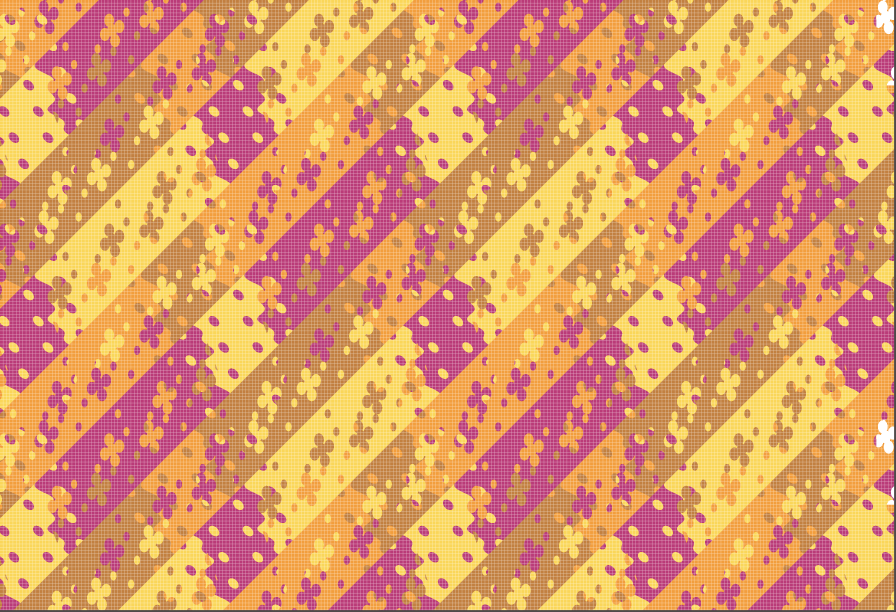
This pattern is drawn by a Shadertoy shader. Its source:

```glsl
// Woven diagonal bands in four colours, split into long and short pieces by
// scalloped steep edges and sprinkled with lobed islands of the neighbour bands.
// All is laid out in stitches, y down, on a 64-stitch tile with colour swap.

const float ROWS = 186.7;           // stitches over the canvas height
const float TILE = 64.0;            // length of a long plus a short piece
const float BAND = 32.0;            // vertical thickness of a band
const float SHORT_HALF = 8.0;       // half width of a short piece
const float EDGE_SLOPE = 0.27;      // lean of the scalloped edges
const float BAND_ORIGIN = 158.2;
const vec2 ISLAND_ORIGIN = vec2(30.2, 21.3);
const vec2 ISLAND_STEP = vec2(4.0, -12.0);
const vec2 LOBE = vec2(1.5, 2.0);   // radii of one lobe
const vec2 DOT = vec2(0.95, 1.4);   // radii of a loose dot
const float THREAD = 0.895;         // thread width within a stitch
const float GAP_PALENESS = 0.6;     // how far gaps fade to white
const vec3 BARE = vec3(1.0);
const vec3 BORDER = vec3(0.31, 0.29, 0.29);
const float BORDER_WIDTH = 0.55;
const vec3 YARN[4] = vec3[4](
    vec3(0.73, 0.23, 0.47),         // purple
    vec3(0.76, 0.50, 0.25),         // brown
    vec3(0.98, 0.84, 0.35),         // yellow
    vec3(0.95, 0.62, 0.24));        // orange
const float TAU = 6.28318;

bool inEllipse(vec2 p, vec2 radii) {
    return length(p / radii) < 1.0;
}

vec2 centred(vec2 p, float period) {
    return mod(p + 0.5 * period, period) - 0.5 * period;
}

// Five touching lobes with two loose dots, symmetric about the centre
bool lobedIsland(vec2 p) {
    bool hit = inEllipse(p, LOBE);
    for (float s = -1.0; s < 2.0; s += 2.0) {
        hit = hit || inEllipse(p - s * vec2(-0.9, -3.1), LOBE)
                  || inEllipse(p - s * vec2(2.2, -1.2), LOBE)
                  || inEllipse(p - s * vec2(4.4, -5.6), DOT);
    }
    return hit;
}

// Islands on a 32-stitch grid plus its half-shifted copy
bool islands(vec2 p) {
    return lobedIsland(centred(p, BAND)) || lobedIsland(centred(p + 0.5 * BAND, BAND));
}

// Row of dots along a diagonal edge; depth is measured from the dots
bool edgeDots(float x, float depth) {
    float dx = mod(x, 16.0) - 8.0;
    return inEllipse(vec2(dx, depth - dx), DOT);
}

// Signed distance along x to the nearest piece edge, negative in short pieces
float pieceEdge(vec2 p, float band, float wobble) {
    float depth = p.x + p.y - BAND_ORIGIN - BAND * band;
    float start = mod(band, 2.0) < 0.5 ? 11.7 : -4.0;
    float along = p.x - start - EDGE_SLOPE * depth + wobble;
    return abs(mod(along + SHORT_HALF + 0.5 * TILE, TILE) - 0.5 * TILE) - SHORT_HALF;
}

// Yarn of a given band: long piece, or short piece two colours on
vec3 bandYarn(vec2 p, float band) {
    float wobble = 0.9 * sin(TAU * p.y / 6.4) + 1.1 * sin(TAU * p.y / 16.0 + 1.0);
    bool isShort = pieceEdge(p, band, wobble) < 0.0;
    float edge = pieceEdge(p, band, 0.0);
    float side = edge < 0.0 ? 2.0 : 6.0;
    if (inEllipse(vec2(abs(edge) - 4.2, mod(p.y + side, 8.0) - 4.0), vec2(1.1, 1.6)))
        isShort = !isShort;
    return YARN[int(mod(band + (isShort ? 2.0 : 0.0), 4.0))];
}

vec3 patternColour(vec2 p, float columns) {
    float diagonal = p.x + p.y - BAND_ORIGIN;
    float band = floor(diagonal / BAND);
    float depth = diagonal - BAND * band;
    bool below = islands(p - ISLAND_ORIGIN);
    bool above = islands(p - ISLAND_ORIGIN - ISLAND_STEP);

    // Bare islands at the right margin
    if ((below || above) && p.x > columns - 6.0 && mod(p.y, 2.0 * TILE) < 26.0)
        return BARE;

    // Short pieces stay plain in every other band
    float edge = pieceEdge(p, band, 0.0);
    bool plain = mod(band, 2.0) < 0.5 && edge < -1.0;
    below = (below && !plain) || (edge > 1.0 && edgeDots(p.x, depth - BAND + 4.0));
    above = (above && !plain) || (edge > 1.0 && edgeDots(p.x + 4.0, depth - 4.0));
    return bandYarn(p, band + (below ? 1.0 : above ? -1.0 : 0.0));
}

// Box-filtered share of thread along each axis
vec2 threadIntegral(vec2 x) {
    return floor(x) * THREAD + min(fract(x), THREAD);
}

void mainImage(out vec4 fragColor, in vec2 fragCoord) {
    float pixel = ROWS / iResolution.y;
    float columns = iResolution.x * pixel;
    vec2 p = vec2(fragCoord.x, iResolution.y - fragCoord.y) * pixel;

    // Average the yarn over the pixel
    vec3 yarn = vec3(0.0);
    for (int i = 0; i < 9; i++) {
        vec2 offset = vec2(i % 3 - 1, i / 3 - 1) / 3.0;
        yarn += patternColour(p + offset * pixel, columns) / 9.0;
    }

    // Pale gaps between the stitches
    vec2 cover = (threadIntegral(p + 0.5 * pixel) - threadIntegral(p - 0.5 * pixel)) / pixel;
    vec3 colour = mix(yarn, BARE, GAP_PALENESS * (1.0 - cover.x * cover.y));

    // Thin dark line at the right and bottom
    float rim = min(columns - p.x, ROWS - p.y);
    float inside = smoothstep(-0.5 * pixel, 0.5 * pixel, rim - BORDER_WIDTH);
    fragColor = vec4(mix(BORDER, colour, inside), 1.0);
}
```
